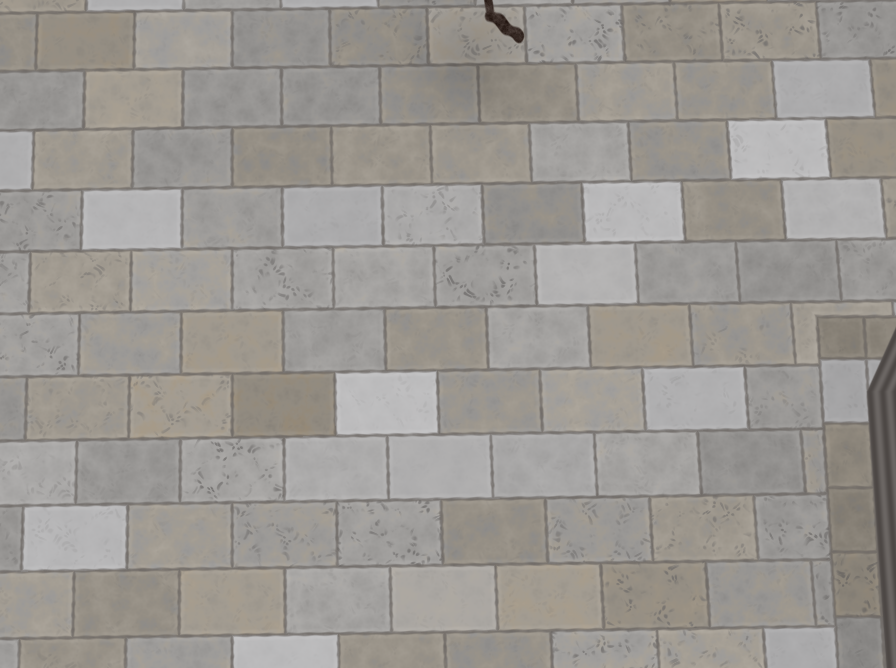
Give the GLSL for this texture, as a WebGL 2 fragment shader.

```glsl
#version 300 es
precision highp float;
// Weathered limestone paving in running bond, with a border strip, a dark jamb and a twig.
uniform vec2 u_resolution;
out vec4 fragColor;

// Layout, in canvas heights, measured from the top left
const float BOND_X = 0.3476;       // x where joints of even rows stay upright
const float PITCH = 0.1456;        // stone width at the top
const float PITCH_GROWTH = 0.0142; // widening toward the viewer
const float FIRST_ROW = 0.0148;
const float ROW_HEIGHT = 0.0864;
const float ROW_GROWTH = 0.000723;
const float TILT = 0.015;
const float JOINT = 0.0021;        // half width of a joint
const float SOFT = 0.0018;         // softness of edges
const vec2 BORDER = vec2(1.223, 0.474);
const float BORDER_LEAN = 0.06;
const float BORDER_STEP = 0.0965;

const vec3 GREY_STONE = vec3(0.615, 0.608, 0.600);
const vec3 WARM_STONE = vec3(0.615, 0.590, 0.550);
const vec3 PALE_STONE = vec3(0.705, 0.703, 0.707);
const vec3 OCHRE = vec3(0.580, 0.520, 0.430);
const vec3 PIT_COLOR = vec3(0.430, 0.420, 0.415);
const vec3 JOINT_COLOR = vec3(0.430, 0.410, 0.395);
const vec3 JAMB_COLOR = vec3(0.360, 0.340, 0.330);
const vec3 TWIG_COLOR = vec3(0.230, 0.180, 0.160);

vec2 hash2(vec2 p) {
  vec3 q = fract(p.xyx * vec3(0.1031, 0.1030, 0.0973));
  q += dot(q, q.yzx + 33.33);
  return fract((q.xx + q.yz) * q.zy);
}

// Distance to the nearest scattered point
float cells(vec2 p) {
  vec2 id = floor(p), f = fract(p);
  float nearest = 2.0;
  for (int j = -1; j <= 1; j++)
    for (int i = -1; i <= 1; i++) {
      vec2 o = vec2(i, j);
      nearest = min(nearest, length(o + hash2(id + o + 57.0) - f));
    }
  return nearest;
}

// Layered cellular noise, roughly centred on zero
float mottle(vec2 p) {
  float sum = 0.0, gain = 0.5;
  for (int i = 0; i < 4; i++) {
    sum += gain * (cells(p) - 0.46);
    p = mat2(1.6, 1.2, -1.2, 1.6) * p + 7.3;
    gain *= 0.6;
  }
  return sum;
}

float segment(vec2 p, vec2 a, vec2 b) {
  vec2 ab = b - a;
  return length(p - a - ab * clamp(dot(p - a, ab) / dot(ab, ab), 0.0, 1.0));
}

// Stone face: tone from its id, then blotches, pits and a rubbed rim
vec3 stone(vec2 id, vec2 p, float rim) {
  vec2 kind = hash2(id + 19.0), wear = hash2(id + 83.0);
  vec2 q = p + id * 3.7;
  float blotch = mottle(q * 24.0);
  vec3 color = mix(GREY_STONE, WARM_STONE, smoothstep(0.3, 0.7, kind.x + blotch));
  float pale = smoothstep(0.74, 0.86, kind.y);
  color = mix(color, PALE_STONE, pale);
  float rust = smoothstep(0.80, 1.0, kind.x) * (1.0 - pale);
  color = mix(color, OCHRE, rust * smoothstep(-0.15, 0.3, blotch) * 0.65);
  color += (wear.x - 0.5) * 0.075 + blotch * 0.10 * (1.0 - 0.6 * pale);
  vec2 warp = 0.004 * sin(q.yx * 170.0 + 2.0 * sin(q * 90.0));
  float spots = 1.0 - smoothstep(0.12, 0.42, cells((q + warp) * 95.0));
  float patches = smoothstep(0.35, 0.75, cells(q * 30.0 + 11.0));
  float pitted = mix(0.12, 0.75, smoothstep(0.55, 0.95, wear.y)) * (1.0 - 0.8 * pale);
  color = mix(color, PIT_COLOR, spots * patches * pitted);
  float edge = smoothstep(0.002, 0.004, rim) * (1.0 - smoothstep(0.005, 0.010, rim));
  return color + 0.022 * edge;
}

void main() {
  vec2 p = vec2(gl_FragCoord.x, u_resolution.y - gl_FragCoord.y) / u_resolution.y;
  float soft = max(SOFT, 1.0 / u_resolution.y);

  // Rows and stones of the field, both growing toward the viewer
  float y = p.y + TILT * (p.x - BOND_X) - FIRST_ROW;
  float height = sqrt(ROW_HEIGHT * ROW_HEIGHT + 4.0 * ROW_GROWTH * y);
  float pitch = PITCH + PITCH_GROWTH * p.y;
  vec2 grid = vec2((p.x - BOND_X) / pitch, (height - ROW_HEIGHT) / (2.0 * ROW_GROWTH));
  grid.x += 0.5 * mod(floor(grid.y), 2.0);
  vec2 id = floor(grid), f = fract(grid);
  vec2 gap = min(f, 1.0 - f) * vec2(pitch, height);

  // Border strip replaces the field at the lower right
  float borderX = BORDER.x + BORDER_LEAN * (p.y - BORDER.y);
  float border = max(borderX - p.x, BORDER.y - p.y);
  if (border < 0.0) {
    float strip = (p.y - BORDER.y - 0.063) / BORDER_STEP;
    id = vec2(40.0, floor(strip));
    gap = vec2(abs(p.x - borderX - 0.07), abs(strip - round(strip)) * BORDER_STEP);
  }
  float rim = min(min(gap.x, gap.y), abs(border));
  rim += 0.0005 * sin(p.x * 210.0 + 3.0 * sin(p.y * 160.0));
  vec3 color = stone(id, p, rim);
  if (border < 0.0) color -= 0.055;
  float joint = 1.0 - smoothstep(JOINT - soft, JOINT + soft, rim);
  color = mix(color, JOINT_COLOR, joint * (0.78 + 0.5 * mottle(p * 35.0)));

  // Damp stain under the twig, then the jamb and the twig
  color *= 1.0 - 0.13 * exp(-dot(p - vec2(0.70, 0.09), p - vec2(0.70, 0.09)) * 160.0);
  float jamb = max(1.298 + 0.07 * (p.y - 0.59) - p.x, 1.338 - 0.45 * (p.y - 0.497) - p.x);
  vec3 jambColor = JAMB_COLOR + 0.06 * sin(jamb * 330.0);
  color = mix(jambColor, color, smoothstep(-soft, soft, jamb));
  float twig = min(segment(p, vec2(0.731, -0.01), vec2(0.737, 0.024)) - 0.006,
                   segment(p, vec2(0.737, 0.024), vec2(0.775, 0.054)) - 0.009);
  twig += 0.002 * sin(p.x * 240.0);
  color = mix(TWIG_COLOR + 0.3 * mottle(p * 70.0), color, smoothstep(-soft, soft, twig));
  fragColor = vec4(color, 1.0);
}
```
